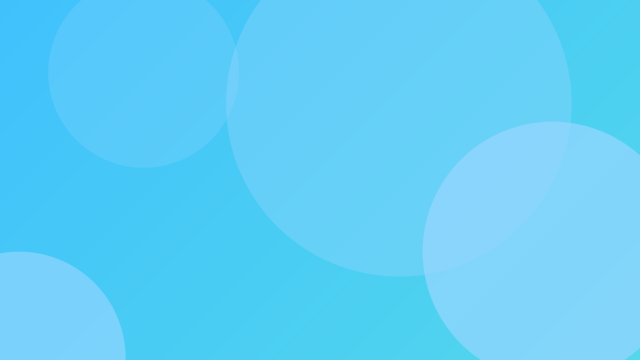
This background is drawn by a WebGL 1 fragment shader. Its source:

```glsl
precision highp float;
// Translucent pale discs floating over a diagonal blue-to-turquoise gradient.
// Each disc is a signed distance blended over the backdrop with its own opacity.
// Lengths are in canvas heights, with the origin at the lower left.

uniform vec2 u_resolution;

// Backdrop colours, from the upper left to the lower right corner
const vec3 SKY_BLUE  = vec3(0.251, 0.757, 0.990);
const vec3 TURQUOISE = vec3(0.322, 0.843, 0.922);
const vec3 DISC_TINT = vec3(0.588, 0.839, 1.0);

// Discs: centre x, centre y, radius, opacity
const vec4 SMALL_DISC  = vec4(0.399, 0.799, 0.265, 0.25);
const vec4 LARGE_DISC  = vec4(1.108, 0.712, 0.480, 0.37);
const vec4 RIGHT_DISC  = vec4(1.535, 0.301, 0.361, 0.72);
const vec4 CORNER_DISC = vec4(0.053, 0.005, 0.296, 0.65);

// Diagonal gradient at 45 degrees, spanning corner to corner
vec3 backdrop(vec2 p, float aspect) {
  float t = (p.x + 1.0 - p.y) / (aspect + 1.0);
  return mix(SKY_BLUE, TURQUOISE, clamp(t, 0.0, 1.0));
}

// Blends one smooth-edged disc over the colour below it
vec3 addDisc(vec3 below, vec2 p, vec4 disc, float pixel) {
  float dist = length(p - disc.xy) - disc.z;
  float coverage = 1.0 - smoothstep(-0.75 * pixel, 0.75 * pixel, dist);
  return mix(below, DISC_TINT, coverage * disc.w);
}

void main() {
  float pixel = 1.0 / u_resolution.y;
  vec2 p = gl_FragCoord.xy * pixel;

  vec3 color = backdrop(p, u_resolution.x * pixel);
  color = addDisc(color, p, SMALL_DISC, pixel);
  color = addDisc(color, p, LARGE_DISC, pixel);
  color = addDisc(color, p, RIGHT_DISC, pixel);
  color = addDisc(color, p, CORNER_DISC, pixel);

  gl_FragColor = vec4(color, 1.0);
}
```
